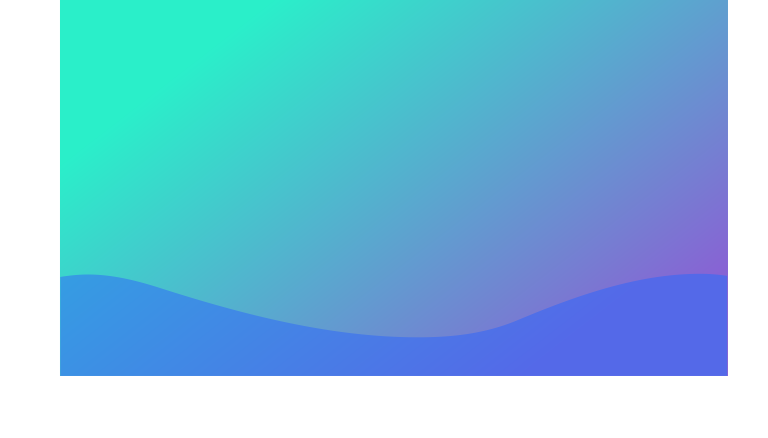
Give the GLSL for this background, as a WebGL 2 fragment shader.

```glsl
#version 300 es
precision highp float;
// Draws a white page with a panel shaded diagonally from mint to violet,
// and a blue wave along its foot. Edges are box coverage masks; the crest
// is a chain of cubic Hermite spans, each knot holding x, height and slope.

uniform vec2 u_resolution;
out vec4 fragColor;

const vec3 WHITE = vec3(1.0);
const vec3 MINT = vec3(0.165, 0.937, 0.79);
const vec3 VIOLET = vec3(0.53, 0.39, 0.83);
const vec3 AZURE = vec3(0.21, 0.61, 0.89);
const vec3 INDIGO = vec3(0.33, 0.41, 0.91);

const int KNOTS = 7;
const vec3 CREST[KNOTS] = vec3[KNOTS](
    vec3(0.0781, 0.3676, 0.281),
    vec3(0.1146, 0.3733, 0.0),
    vec3(0.2083, 0.3425, -0.561),
    vec3(0.5443, 0.2299, 0.0),
    vec3(0.6745, 0.2694, 0.736),
    vec3(0.9115, 0.3749, 0.0),
    vec3(0.9479, 0.3699, -0.281));

// Linear two-colour gradient, flat beyond both ends.
vec3 ramp(vec2 uv, vec2 axis, float offset, vec3 from, vec3 to) {
    return mix(from, to, clamp(dot(uv, axis) + offset, 0.0, 1.0));
}

// One pixel wide coverage of the side where distance is positive.
float cover(float distance, float pixel) {
    return clamp(distance / pixel + 0.5, 0.0, 1.0);
}

float span(float x, float left, float right, float pixel) {
    return cover(x - left, pixel) * cover(right - x, pixel);
}

// Cubic through two knots that keeps their slopes.
float hermite(vec3 a, vec3 b, float x) {
    float width = b.x - a.x;
    float t = clamp((x - a.x) / width, 0.0, 1.0);
    float s = 1.0 - t;
    float heights = mix(a.y, b.y, t * t * (3.0 - 2.0 * t));
    return heights + width * t * s * (a.z * s - b.z * t);
}

float crestHeight(float x) {
    float height = CREST[0].y;
    for (int i = 0; i < KNOTS - 1; i++) {
        if (x >= CREST[i].x) height = hermite(CREST[i], CREST[i + 1], x);
    }
    return height;
}

void main() {
    vec2 uv = gl_FragCoord.xy / u_resolution;
    vec2 pixel = 1.0 / u_resolution;

    // Panel, running off the top of the canvas
    float panel = span(uv.x, 0.0781, 0.9479, pixel.x)
                * cover(uv.y - 0.1416, pixel.y);
    vec3 sky = ramp(uv, vec2(0.962, -0.7105), 0.3695, MINT, VIOLET);

    // Wave, a hair narrower than the panel
    float wave = span(uv.x, 0.0785, 0.9468, pixel.x)
               * cover(crestHeight(uv.x) - uv.y, pixel.y);
    vec3 water = ramp(uv, vec2(1.312, -0.969), 0.235, AZURE, INDIGO);

    vec3 color = mix(WHITE, mix(sky, water, wave), panel);
    fragColor = vec4(color, 1.0);
}
```
